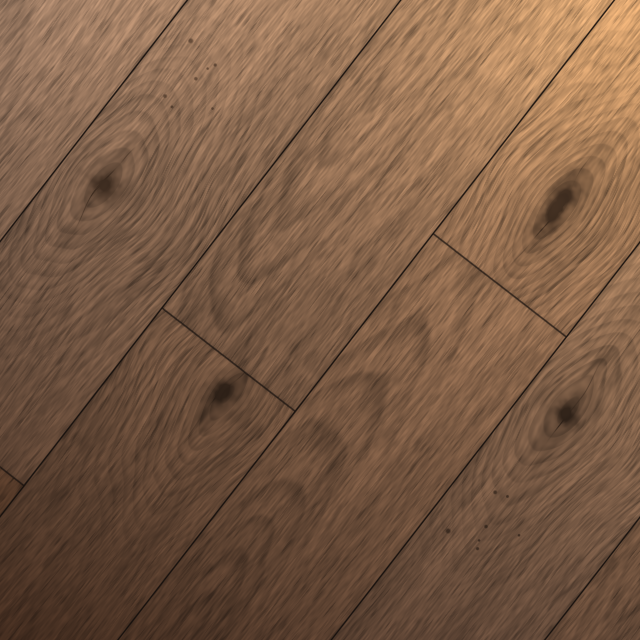
Give the GLSL for this texture, as a Shadertoy shader.

```glsl
// Diagonal staggered oak planks with cathedral grain, knots and a warm corner light.

// Layout, in canvas units: x runs along the boards, y across them
const vec2 ALONG = vec2(0.613, 0.790);
const float BOARD_WIDTH = 0.2635;
const float BOARD_LENGTH = 1.405;
const float FIRST_SEAM = -0.3816;
const float FIRST_JOINT = 0.2135;
const float STAGGER = 0.3515;
const float SEAM_HALF = 0.0007;
const float JOINT_HALF = 0.0009;

// Wood tone under the light falling on each corner
const vec3 LOWER_LEFT = vec3(0.25, 0.165, 0.115);
const vec3 LOWER_RIGHT = vec3(0.40, 0.295, 0.225);
const vec3 UPPER_LEFT = vec3(0.59, 0.460, 0.365);
const vec3 UPPER_RIGHT = vec3(0.72, 0.535, 0.380);
const vec3 GLOW = vec3(0.10, 0.080, 0.035);
const vec3 SEAM_COLOR = vec3(0.075, 0.055, 0.045);
const vec3 KNOT_COLOR = vec3(0.17, 0.120, 0.085);
const float RING_DEPTH = 0.20;
const float FIBRE_DEPTH = 0.24;

// Knots: distance along, row coordinate, stretch, side of the worm holes
const int KNOT_COUNT = 4;
const vec4 KNOTS[KNOT_COUNT] = vec4[](
    vec4(0.663, 0.287, 1.0, 1.0), vec4(0.520, 1.606, 1.2, 0.0),
    vec4(1.072, 2.479, 2.4, 0.0), vec4(0.823, 3.274, 1.0, -1.0));
const int HOLE_COUNT = 7;

float hash(vec2 p) {
    vec3 q = fract(p.xyx * 0.1031);
    q += dot(q, q.yzx + 33.33);
    return fract((q.x + q.y) * q.z);
}

float noise(vec2 p) {
    vec2 cell = floor(p), f = fract(p);
    f = f * f * (3.0 - 2.0 * f);
    return mix(mix(hash(cell), hash(cell + vec2(1, 0)), f.x),
               mix(hash(cell + vec2(0, 1)), hash(cell + vec2(1, 1)), f.x), f.y);
}

// Noise from -0.5 to 0.5
float wobble(vec2 p) { return noise(p) - 0.5; }

// Smooth coverage of a line or dot
float cover(float dist, float radius, float pixel) {
    return 1.0 - smoothstep(radius - 0.5 * pixel, radius + pixel, dist);
}

// Board index: segment along the row, row number
vec2 boardAt(float along, float rowCoord) {
    float row = floor(rowCoord);
    return vec2(floor((along - FIRST_JOINT - STAGGER * row) / BOARD_LENGTH), row);
}

// Ragged core, smudge, lengthwise streak, crack and worm holes of one knot
float knotShade(vec2 d, vec4 knot, vec2 grain, float pixel) {
    float r = length(d / vec2(knot.z, 1.0)) + 0.014 * wobble(grain * 55.0) + 0.006 * wobble(grain * 160.0);
    float shade = 0.50 * exp(-pow(r / 0.018, 2.0)) + 0.34 * exp(-max(r, 0.0) / 0.033);
    float drift = d.y + 0.018 * wobble(vec2(grain.x * 14.0, 3.0));
    shade += 0.22 * exp(-pow(d.x / 0.10, 2.0) - pow(drift / 0.014, 2.0));
    shade += 0.5 * cover(abs(drift), 0.0004, pixel) * exp(-pow(d.x / 0.13, 2.0)) * noise(vec2(grain.x * 50.0, 8.0));
    for (int i = 0; i < HOLE_COUNT; i++) {
        float k = float(i);
        vec2 hole = vec2(knot.w * mix(0.12, 0.30, hash(vec2(k, 3.0))), mix(-0.05, 0.06, hash(vec2(k, 9.0))));
        float size = mix(0.0015, 0.0045, hash(vec2(k, 5.0)));
        shade += 0.6 * abs(knot.w) * (1.0 - smoothstep(size * 0.4, size + pixel, length(d - hole)));
    }
    return min(shade, 0.88);
}

void mainImage(out vec4 fragColor, in vec2 fragCoord) {
    vec2 uv = fragCoord / iResolution.xy;
    float pixel = 1.0 / iResolution.y;
    vec2 pos = vec2(dot(uv, ALONG), dot(uv, vec2(ALONG.y, -ALONG.x)));
    float rowCoord = (pos.y - FIRST_SEAM) / BOARD_WIDTH;
    vec2 board = boardAt(pos.x, rowCoord);
    float start = FIRST_JOINT + STAGGER * board.y + BOARD_LENGTH * board.x;
    vec2 grain = pos + 3.0 * board + 12.0;

    // Centre of the growth rings: a knot if the board has one
    vec2 heart = vec2(start + 0.42 * BOARD_LENGTH, board.y + 0.22 + 0.08 * hash(board + 21.0));
    float knotted = 0.0, shade = 0.0;
    for (int i = 0; i < KNOT_COUNT; i++) {
        vec4 knot = KNOTS[i];
        if (boardAt(knot.x, knot.y) == board) {
            heart = knot.xy;
            knotted = 1.0;
            shade = knotShade(vec2(pos.x, rowCoord * BOARD_WIDTH) - knot.xy * vec2(1.0, BOARD_WIDTH), knot, grain, pixel);
        }
    }

    // Growth rings: warped ellipses that read as nested arches
    vec2 d = vec2(pos.x - heart.x, (rowCoord - heart.y) * BOARD_WIDTH);
    float field = length(d * vec2(mix(0.17, 0.42, knotted), 1.0));
    field += 0.030 * noise(grain * vec2(4.0, 14.0)) + 0.007 * noise(grain * vec2(11.0, 40.0));
    float phase = fract(field * mix(54.0, 88.0, knotted));
    float ring = smoothstep(0.30, 0.84, phase) * (1.0 - smoothstep(0.84, 1.0, phase));
    float reach = mix(exp(-pow(d.y / 0.10, 2.0)), exp(-d.x * d.x / 0.06), knotted);
    float ringFade = reach * mix(0.55, 1.0, noise(grain * vec2(3.0, 12.0)));

    // Long fibres that part around knots, with pores and broad streaks
    vec2 flow = grain + vec2(0.0, 0.012 * noise(grain * vec2(4.0, 8.0)));
    flow.y -= knotted * 0.025 * tanh(d.y / 0.03) * exp(-d.x * d.x / 0.008);
    float tone = 1.05 + 0.06 * (hash(board + 21.0) - 0.5) - RING_DEPTH * ring * ringFade;
    tone += FIBRE_DEPTH * (wobble(flow * vec2(34.0, 390.0)) + 0.6 * wobble(flow * vec2(90.0, 460.0)));
    tone += 0.10 * wobble(flow * vec2(7.0, 120.0)) + 0.13 * wobble(flow * vec2(2.0, 30.0));
    tone += 0.10 * wobble(grain * vec2(2.5, 8.0));
    tone -= 0.13 * smoothstep(0.65, 0.9, noise(flow * vec2(28.0, 330.0) + 9.0));

    // Light, board tint and knots
    vec3 color = mix(mix(LOWER_LEFT, LOWER_RIGHT, uv.x), mix(UPPER_LEFT, UPPER_RIGHT, uv.x), uv.y);
    color += GLOW * exp(-dot(uv - 1.0, uv - 1.0) / 0.10);
    color *= tone * mix(vec3(1.03, 0.99, 0.94), vec3(0.98, 1.0, 1.03), hash(board + 5.0));
    color = mix(color, KNOT_COLOR * (0.5 + uv.y), shade);

    // Long seams and softer end joints
    float seam = abs(fract(rowCoord + 0.5) - 0.5) * BOARD_WIDTH;
    float joint = min(pos.x - start, start + BOARD_LENGTH - pos.x);
    color *= 1.0 - 0.14 * exp(-min(seam, joint) / 0.003);
    color = mix(color, SEAM_COLOR, 0.65 * cover(joint, JOINT_HALF, pixel));
    color = mix(color, SEAM_COLOR, 0.92 * cover(seam, SEAM_HALF, pixel));
    fragColor = vec4(clamp(color, 0.0, 1.0), 1.0);
}
```
